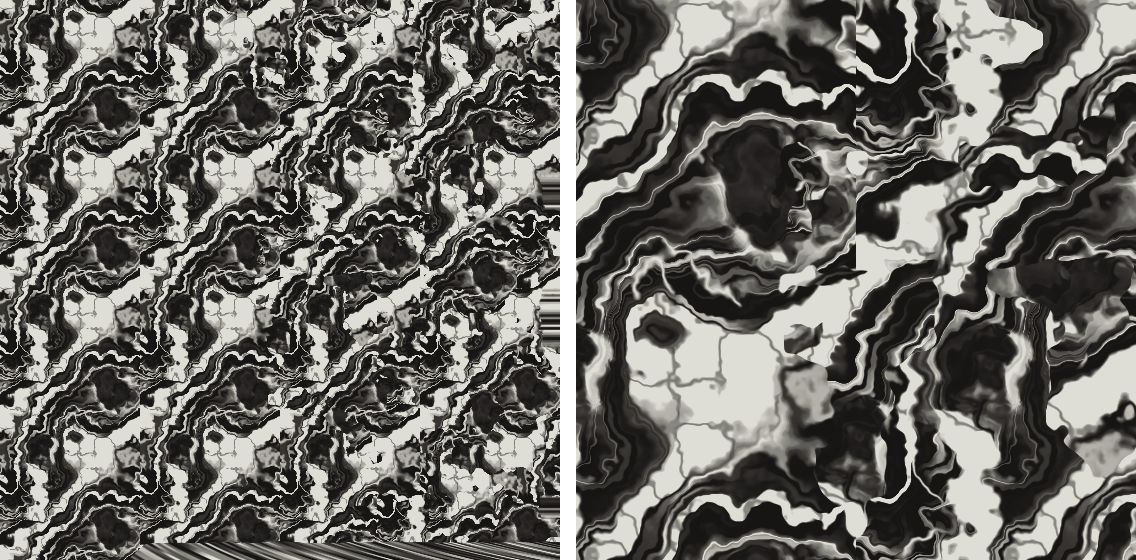
Left: the whole. Right: its middle third, enlarged.
A WebGL 1 fragment shader for this texture:

```glsl
precision highp float;
// Black and white marble slab: four by four veined tiles with torn patches and smeared margins.
uniform vec2 u_resolution;

const float TILES = 4.0;
const vec3 BLACK = vec3(0.09, 0.08, 0.08);
const vec3 CHARCOAL = vec3(0.21, 0.20, 0.19);
const vec3 SLATE = vec3(0.36, 0.35, 0.34);
const vec3 ASH = vec3(0.53, 0.53, 0.50);
const vec3 STONE = vec3(0.71, 0.70, 0.67);
const vec3 IVORY = vec3(0.87, 0.87, 0.84);

float hash(vec2 p) {
  vec3 q = fract(p.xyx * vec3(0.1031, 0.1030, 0.0973));
  q += dot(q, q.yzx + 33.33);
  return fract((q.x + q.y) * q.z);
}

// Value noise that wraps after a whole number of cells.
float noise(vec2 p, vec2 period) {
  vec2 cell = floor(p), f = fract(p);
  f = f * f * f * (f * (f * 6.0 - 15.0) + 10.0);
  vec2 a = mod(cell, period), b = mod(cell + 1.0, period);
  vec2 seed = period * 1.7;
  return mix(mix(hash(a + seed), hash(vec2(b.x, a.y) + seed), f.x),
             mix(hash(vec2(a.x, b.y) + seed), hash(b + seed), f.x), f.y);
}

float fbm(vec2 p, float cells) {
  float sum = 0.0, weight = 0.533;
  for (int i = 0; i < 4; i++) {
    sum += weight * noise(p * cells, vec2(cells));
    cells *= 2.0;
    weight *= 0.5;
  }
  return sum;
}

float blob(vec2 p, vec2 center, vec2 radius) {
  vec2 d = (fract(p - center + 0.5) - 0.5) / radius;
  return exp(-dot(d, d));
}

float band(float x, float center, float halfWidth) {
  float d = abs(fract(x - center + 0.5) - 0.5);
  return 1.0 - smoothstep(halfWidth * 0.75, halfWidth * 1.2, d);
}

float vein(vec2 p, float cells, float width) {
  return 1.0 - smoothstep(0.0, width, abs(fbm(p, cells) - 0.5));
}

// Tone of one tile, from 0 (black) to 1 (ivory).
float marble(vec2 p) {
  p.y += 0.08 * p.x;
  vec2 coarse = vec2(fbm(p, 4.0), fbm(p + 0.37, 4.0)) - 0.5;
  vec2 fine = vec2(fbm(p + 0.61, 9.0), fbm(p + 0.13, 9.0)) - 0.5;
  vec2 q = p + 0.28 * coarse + 0.12 * fine;

  float core = blob(q, vec2(0.06, 0.55), vec2(0.21, 0.18));
  float swirl = blob(q, vec2(0.56, 0.9), vec2(0.15, 0.13));
  float cloud = max(blob(q, vec2(0.82, 0.25), vec2(0.18, 0.15)),
                    blob(q, vec2(0.28, 0.82), vec2(0.21, 0.13)));

  // Thin layers bending around the dark cores.
  float flow = q.y - q.x - 0.05 * sin(6.2832 * q.x) + 0.5 * core - 0.45 * swirl;
  float strata = noise(vec2(flow * 16.0, q.x * 3.0), vec2(16.0, 3.0));
  float thin = noise(vec2(flow * 44.0, q.x * 4.0), vec2(44.0, 4.0));
  float ridge = 1.0 - smoothstep(0.0, 0.12, abs(strata - 0.55));
  float tone = 0.1 + 0.95 * strata * smoothstep(0.2, 0.8, thin) + 0.35 * ridge;

  // Mottled clouds and black cores.
  float billow = smoothstep(0.36, 0.62, fbm(q + 0.2 * coarse, 9.0));
  tone = mix(tone, 0.15 + 0.85 * billow, 0.85 * smoothstep(0.3, 0.65, cloud));
  tone = mix(tone, 0.05 + 0.15 * thin, smoothstep(0.38, 0.6, core));
  tone = mix(tone, 0.12 + 0.35 * thin, smoothstep(0.5, 0.75, swirl));

  // Broad and narrow ivory bands, cracked by fine dark lines.
  float width = 0.03 + 0.06 * noise(q * 5.0, vec2(5.0));
  float side = fract(q.x + 0.44) - 0.5;
  float rim = band(core, 0.26, 0.08) * smoothstep(0.0, 0.12, side);
  float ivory = max(band(flow, 0.04, width), band(flow, 0.83, width * 0.45));
  ivory = max(ivory, rim);
  tone = mix(tone, 0.98 - 0.35 * vein(p, 8.0, 0.05), ivory);

  // Forked white veins.
  float fork = max(core, blob(q, vec2(0.65, 0.04), vec2(0.24, 0.06)));
  tone = max(tone, 0.92 * vein(p + 0.08 * fine, 3.0, 0.03) * smoothstep(0.2, 0.5, fork));
  return tone + 0.12 * (fbm(p, 30.0) - 0.5);
}

vec3 stoneColor(float t) {
  vec3 c = mix(BLACK, CHARCOAL, smoothstep(0.12, 0.34, t));
  c = mix(c, SLATE, smoothstep(0.34, 0.52, t));
  c = mix(c, ASH, smoothstep(0.52, 0.67, t));
  c = mix(c, STONE, smoothstep(0.67, 0.81, t));
  return mix(c, IVORY, smoothstep(0.81, 0.94, t));
}

void main() {
  vec2 uv = gl_FragCoord.xy / u_resolution;
  vec2 tile = uv * TILES;
  float tone = marble(fract(tile));

  // Ragged patches shifted out of place, mostly on the right.
  float tear = fbm(uv, 14.0) + 0.14 * smoothstep(0.4, 0.75, uv.x);
  float torn = smoothstep(0.68, 0.69, tear) * smoothstep(0.38, 0.46, uv.x);
  tone = mix(tone, marble(fract(tile + vec2(0.31, 0.17))), torn);

  // Level smears on the right margin, slanted smears along the bottom.
  float rows = max(band(uv.y, 0.655, 0.033), max(band(uv.y, 0.43, 0.05), band(uv.y, 0.095, 0.02)));
  float level = noise(vec2(uv.x * 6.0, uv.y * 220.0), vec2(6.0, 220.0));
  float ragged = 0.965 + 0.02 * (fbm(uv, 40.0) - 0.5);
  tone = mix(tone, level, rows * smoothstep(ragged - 0.002, ragged + 0.002, uv.x));
  float slant = uv.x + uv.y * mix(0.6, 5.0, uv.x);
  float smear = noise(vec2(slant * 110.0, uv.y * 30.0), vec2(700.0, 30.0));
  float top = 0.032 * smoothstep(0.22, 0.27, uv.x) + 0.008 * (fbm(uv, 20.0) - 0.5);
  tone = mix(tone, smear, 1.0 - smoothstep(top - 0.001, top + 0.001, uv.y));

  gl_FragColor = vec4(stoneColor(tone), 1.0);
}
```
